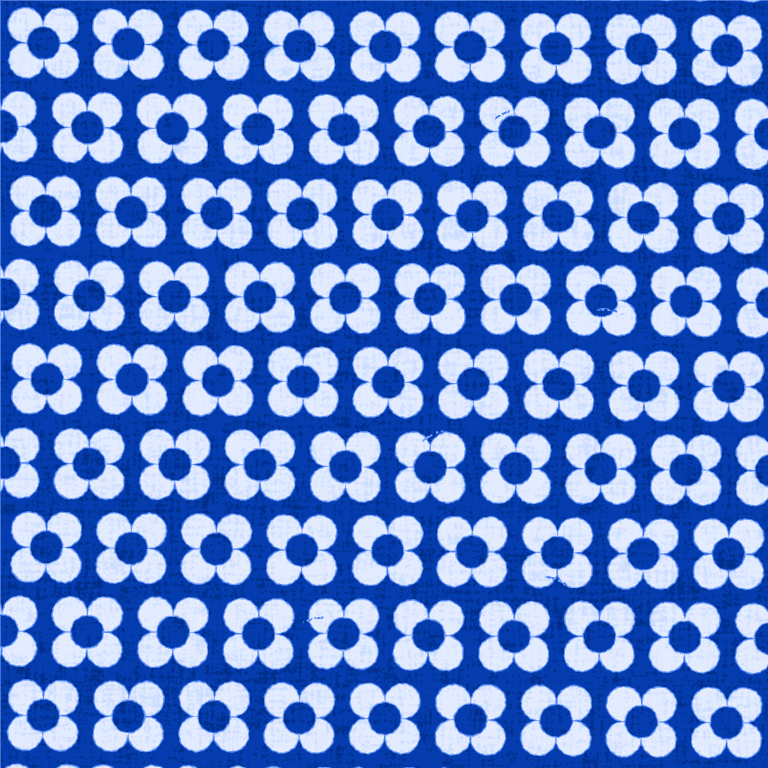
Write a Shadertoy shader that draws this pattern.

```glsl
const vec3 GROUND = vec3(0.02, 0.24, 0.69);
const vec3 GROUND_DARK = vec3(0.0, 0.18, 0.54);
const vec3 EDGE_BLUE = vec3(0.26, 0.48, 0.92);
const vec3 EDGE_PALE = vec3(0.55, 0.69, 1.0);
const vec3 PETAL = vec3(0.89, 0.92, 1.0);
const vec3 PETAL_SHADE = vec3(0.80, 0.87, 1.0);

const vec2 PITCH = vec2(0.1113, 0.1094);   // flower spacing across and down
const vec2 FIRST = vec2(0.055, 0.056);     // first flower, from the top left
const float ROW_SLOPE = 0.0105;            // rows sink towards the right
const float CLOTH_BOW = 0.0065;            // sideways bulge at mid height
const float PETAL_RADIUS = 0.0229;
const float PETAL_OFFSET = 0.0228;
const float EYE_RADIUS = 0.0212;
const float EDGE_SOFTNESS = 0.0016;
const float EDGE_ROUGHNESS = 0.0014;
const float THREADS = 190.0;
const int SCRATCHES = 5;
const float SCRATCH_WIDTH = 0.0008;
const float BORDER_WIDTH = 0.0018;
const float PI = 3.14159;

vec2 hash2(vec2 p) {
    vec3 q = fract(p.xyx * vec3(0.1031, 0.1030, 0.0973));
    q += dot(q, q.yzx + 33.33);
    return fract((q.xx + q.yz) * q.zy);
}

float cornerGradient(vec2 corner, vec2 offset) {
    float angle = 2.0 * PI * hash2(corner).x;
    return dot(vec2(cos(angle), sin(angle)), offset);
}

float gradientNoise(vec2 p) {
    vec2 i = floor(p), f = fract(p);
    vec2 u = f * f * f * (f * (f * 6.0 - 15.0) + 10.0);
    vec2 e = vec2(0.0, 1.0);
    return mix(mix(cornerGradient(i, f), cornerGradient(i + e.yx, f - e.yx), u.x),
               mix(cornerGradient(i + e.xy, f - e.xy), cornerGradient(i + e.yy, f - e.yy), u.x), u.y);
}

// Four petals folded into one quadrant, with the eye cut out
float flowerDistance(vec2 p) {
    float petals = length(abs(p) - PETAL_OFFSET) - PETAL_RADIUS;
    return max(petals, EYE_RADIUS - length(p));
}

// Brick-offset rows of flowers on slightly skewed cloth
float patternDistance(vec2 p) {
    float bow = CLOTH_BOW * sin(PI * p.y) * (1.0 - 0.4 * p.x);
    vec2 grid = p - FIRST - vec2(bow, ROW_SLOPE * (p.x - FIRST.x));
    grid /= PITCH;
    grid.x -= 0.5 * mod(floor(grid.y + 0.5), 2.0);
    vec2 cell = floor(grid + 0.5);
    vec2 shift = (hash2(cell + 40.0) - 0.5) * 0.0012;
    return flowerDistance((grid - cell) * PITCH - shift);
}

// Short, broken, slightly curved print flaws
float scratchMask(vec2 p, float pixel) {
    float mask = 0.0;
    for (int i = 0; i < SCRATCHES; i++) {
        vec2 seed = vec2(float(i) * 7.0 + 3.0, 11.0);
        vec2 shape = hash2(seed + 50.0);
        vec2 d = p - mix(vec2(0.1), vec2(0.9), hash2(seed));
        float angle = (shape.x - 0.6) * 1.2;
        d = mat2(cos(angle), -sin(angle), sin(angle), cos(angle)) * d;
        float reach = mix(0.008, 0.022, shape.y);
        float line = abs(d.y - 8.0 * d.x * d.x) - SCRATCH_WIDTH;
        float ends = 1.0 - smoothstep(0.7 * reach, reach, abs(d.x));
        float breaks = smoothstep(-0.25, 0.1, gradientNoise(p * 220.0));
        mask = max(mask, (1.0 - smoothstep(0.0, pixel, line)) * ends * breaks);
    }
    return mask;
}

// Light and dark of the crossing threads, 0 to 1
float weaveTone(vec2 p) {
    float warp = gradientNoise(p * vec2(THREADS, 28.0));
    float weft = gradientNoise(p * vec2(28.0, THREADS) + 70.0);
    float grain = gradientNoise(p * THREADS * 1.3 + 130.0);
    float bands = gradientNoise(p * vec2(2.0, 14.0) + 9.0);
    vec2 ribs = sin(p * THREADS * 2.0 * PI);
    float tone = 0.5 * (warp + weft) + 0.5 * grain + 0.2 * bands + 0.06 * ribs.x * ribs.y;
    return smoothstep(-0.42, 0.06, tone);
}

void mainImage(out vec4 fragColor, in vec2 fragCoord) {
    float pixel = 1.0 / iResolution.y;
    vec2 p = fragCoord * pixel;
    p.y = 1.0 - p.y;

    // Petal coverage with a ragged printed edge
    float rough = EDGE_ROUGHNESS * gradientNoise(p * 170.0);
    float soft = max(EDGE_SOFTNESS, 0.9 * pixel);
    float cover = clamp(0.5 - (patternDistance(p) + rough) / (2.0 * soft), 0.0, 1.0);
    cover = mix(cover, 1.0 - cover, 0.6 * scratchMask(p, pixel));

    // Ink ramp from ground through the blue fringe to the petals
    float tone = weaveTone(p);
    vec3 color = mix(GROUND_DARK, GROUND, tone);
    color = mix(color, EDGE_BLUE, smoothstep(0.0, 0.35, cover));
    color = mix(color, EDGE_PALE, smoothstep(0.35, 0.7, cover));
    color = mix(color, mix(PETAL_SHADE, PETAL, tone), smoothstep(0.7, 1.0, cover));

    // Pale trim along the left and top
    float border = 1.0 - smoothstep(BORDER_WIDTH - pixel, BORDER_WIDTH, min(p.x, p.y));
    color = mix(color, EDGE_PALE, 0.5 * border);
    fragColor = vec4(color, 1.0);
}
```
